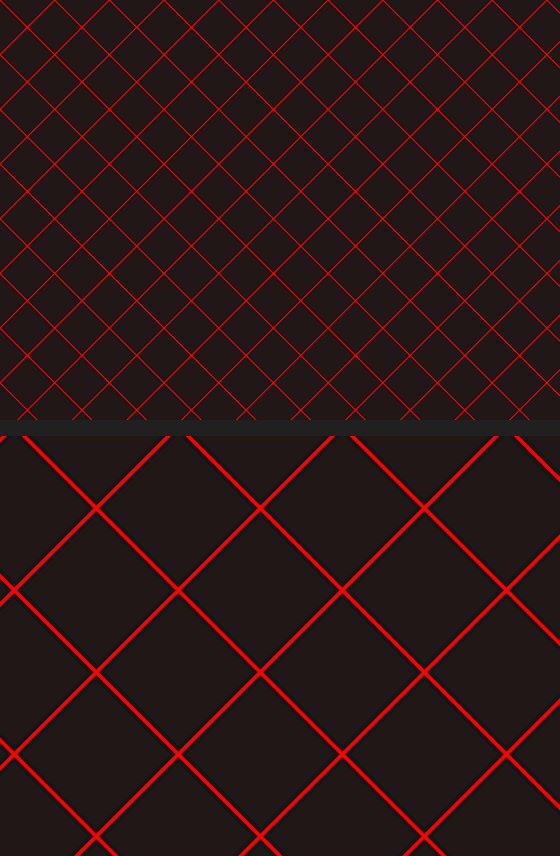
Top, the full canvas; bottom, a detail of the centre.
A WebGL 1 fragment shader for this pattern:

```glsl
precision highp float;

uniform vec2 u_resolution;

const float CELLS_ACROSS = 10.24;
const float LINE_WIDTH = 0.0224; // in cells
const float HALO_WIDTH = 0.0708; // in cells
const float DIAGONAL = 0.70710678;

const vec3 GROUND = vec3(0.13, 0.09, 0.09);
const vec3 HALO = vec3(0.06, 0.09, 0.09);
const vec3 RED = vec3(1.0, 0.0, 0.0);

// Distances to the nearest falling and rising diagonals, in cells
vec2 diagonalDistances(vec2 p) {
    vec2 along = vec2(p.x - p.y, p.x + p.y);
    return abs(fract(along + 0.5) - 0.5) * DIAGONAL;
}

// Share of a square pixel on one side of a diagonal edge
vec2 edgeCoverage(vec2 offset, float pixel) {
    vec2 u = clamp(offset / (pixel * DIAGONAL), -1.0, 1.0);
    return 0.5 + u - 0.5 * u * abs(u);
}

// Share of a square pixel inside each diagonal stripe
vec2 stripeCoverage(vec2 dist, float width, float pixel) {
    float halfWidth = 0.5 * width;
    return edgeCoverage(dist + halfWidth, pixel)
         - edgeCoverage(dist - halfWidth, pixel);
}

// Union of two independent coverages
float unite(vec2 coverage) {
    return 1.0 - (1.0 - coverage.x) * (1.0 - coverage.y);
}

void main() {
    // Square cells, anchored at the top left corner
    float pixel = CELLS_ACROSS / u_resolution.x;
    vec2 p = vec2(gl_FragCoord.x, u_resolution.y - gl_FragCoord.y) * pixel;
    vec2 dist = diagonalDistances(p);

    // Dark fringe below, thin red lattice on top
    float halo = unite(stripeCoverage(dist, HALO_WIDTH, pixel));
    float lattice = unite(stripeCoverage(dist, LINE_WIDTH, pixel));

    vec3 color = mix(GROUND, HALO, halo);
    color = mix(color, RED, lattice);
    gl_FragColor = vec4(color, 1.0);
}
```
